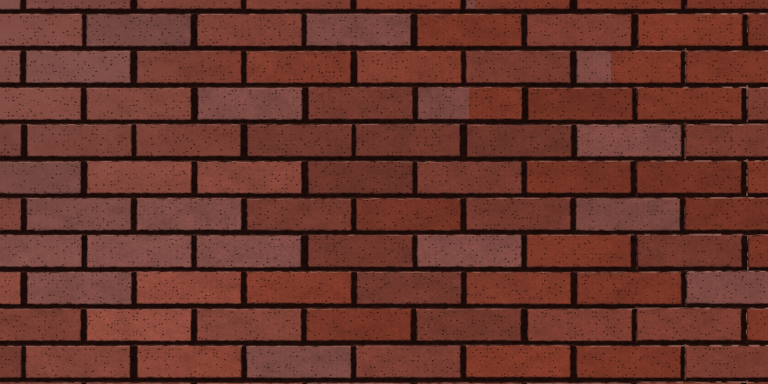
Write a Shadertoy shader that draws this texture.

```glsl
// A running-bond wall of rust-red bricks with dark, shadowed joints.
// Each cell holds a rounded-box distance; hashes vary tone and position,
// while noise adds chipped edges, grain, pits and a pale light from above.

#define PITCH vec2(0.2865, 0.0960)  // brick plus joint
#define JOINT vec2(0.0145, 0.0130)  // joint widths
#define CORNER 0.0025               // corner radius
#define ROUGHNESS 0.0022            // edge chipping
#define PIT_CELL 0.0095             // spacing of surface pits
#define RUST vec3(0.47, 0.21, 0.15)
#define CLAY vec3(0.53, 0.28, 0.23)
#define BROWN vec3(0.45, 0.23, 0.19)
#define MAUVE vec3(0.47, 0.29, 0.27)
#define SHADOW vec3(0.10, 0.04, 0.03)
#define MORTAR vec3(0.29, 0.16, 0.13)
#define DUST vec3(0.66, 0.47, 0.41)

float hash(vec2 p) {
    return fract(sin(dot(p, vec2(127.1, 311.7))) * 43758.5453);
}

float noise(vec2 p) {
    vec2 i = floor(p), f = fract(p);
    f = f * f * (3.0 - 2.0 * f);
    return mix(mix(hash(i), hash(i + vec2(1, 0)), f.x),
               mix(hash(i + vec2(0, 1)), hash(i + vec2(1, 1)), f.x), f.y);
}

float fbm(vec2 p) {
    float sum = 0.0, amp = 0.5;
    for (int i = 0; i < 4; i++) {
        sum += amp * noise(p);
        p = p * 2.03 + 17.0;
        amp *= 0.5;
    }
    return sum;
}

float roundedBox(vec2 p, vec2 halfSize, float r) {
    vec2 q = abs(p) - halfSize + r;
    return length(max(q, 0.0)) + min(max(q.x, q.y), 0.0) - r;
}

// Small dark holes: at most one per jittered grid cell
float pits(vec2 p, float aa) {
    vec2 id = floor(p / PIT_CELL);
    vec2 centre = 0.25 + 0.5 * vec2(hash(id + 3.1), hash(id + 8.7));
    vec2 d = (fract(p / PIT_CELL) - centre) * PIT_CELL;
    float radius = mix(0.0006, 0.0019, hash(id + 5.3));
    float present = step(0.72, hash(id + 1.9));
    return present * (1.0 - smoothstep(radius - aa, radius + aa, length(d * vec2(0.8, 1.0))));
}

// Tone of one brick: pinker on the left of the wall, rustier on the right
vec3 brickTone(vec2 id, float x) {
    float pick = hash(id + 11.3);
    float warmth = smoothstep(0.25, 1.45, x + 0.9 * (hash(id + 4.7) - 0.5));
    vec3 tone = mix(CLAY, RUST, warmth);
    tone = mix(tone, BROWN, step(0.68, pick) * 0.8);
    float mauveShare = mix(0.26, 0.06, smoothstep(0.9, 1.7, x));
    tone = mix(tone, MAUVE, step(pick, mauveShare) * 0.85);
    return tone * mix(0.92, 1.07, hash(id + 29.1));
}

void mainImage(out vec4 fragColor, in vec2 fragCoord) {
    vec2 uv = fragCoord / iResolution.y;
    float aa = 0.75 / iResolution.y;

    // Bond layout, rows counted downward from the top
    float down = (1.0 - uv.y) / PITCH.y - 0.312;
    float row = floor(down);
    float along = uv.x / PITCH.x - mix(0.768, 0.214, mod(row, 2.0));
    vec2 id = vec2(floor(along), row);
    vec2 p = vec2(fract(along) - 0.5, 0.5 - fract(down)) * PITCH;
    p += (vec2(hash(id + 2.0), hash(id + 6.0)) - 0.5) * vec2(0.005, 0.002);

    // Brick outline with worn edges
    vec2 halfSize = 0.5 * (PITCH - JOINT);
    float wear = noise(uv * 95.0) + 0.5 * noise(uv * 210.0) - 0.75;
    float d = roundedBox(p, halfSize, CORNER) + wear * ROUGHNESS;
    float inside = 1.0 - smoothstep(-aa, aa, d);

    // Joint: deep shadow, with lit mortar just above and left of bricks
    float rightSide = smoothstep(1.45, 1.95, uv.x);
    float ledge = smoothstep(0.004, 0.0, abs(p.y - halfSize.y - 0.001));
    float side = smoothstep(0.004, 0.0, abs(p.x + halfSize.x + 0.001)) * rightSide;
    float crumbs = smoothstep(0.3, 0.75, noise(uv * vec2(70.0, 110.0)));
    vec3 joint = SHADOW * mix(0.75, 1.25, noise(uv * 130.0));
    joint = mix(joint, MORTAR, ledge * mix(0.35, 0.9, crumbs));
    joint = mix(joint, DUST, max(side, ledge * rightSide) * crumbs * 0.7);

    // Brick face: tone, mottling, grain and pits
    vec3 face = brickTone(id, uv.x);
    float mottle = fbm(uv * vec2(22.0, 34.0) + id * 7.3);
    float grain = noise(uv * 260.0) - 0.5;
    face *= 1.0 + 0.22 * (mottle - 0.47) + 0.12 * grain;
    float sheen = smoothstep(0.7, 0.0, uv.x) * smoothstep(0.1, 0.9, uv.y);
    face = mix(face, vec3(0.50, 0.32, 0.30), sheen * (0.35 + 0.5 * mottle));
    face *= 1.0 - 0.5 * pits(uv, aa);

    // Edge light: pale upper arris, dimmer lower and side edges
    float rim = smoothstep(-0.0045, -0.0005, d);
    float topEdge = rim * smoothstep(0.0, 0.006, p.y - halfSize.y + 0.007);
    face *= 1.0 - 0.28 * rim * (1.0 - topEdge);
    face = mix(face, DUST, topEdge * mix(0.12, 0.6, crumbs));

    fragColor = vec4(mix(joint, face, inside), 1.0);
}
```
